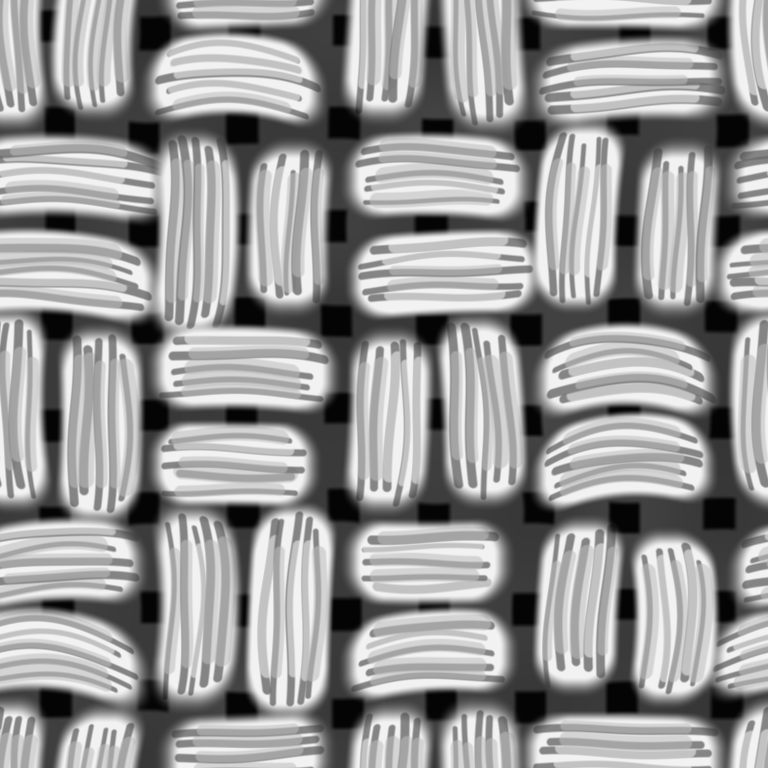
A Shadertoy shader for this pattern:

```glsl
// Painted basket weave: pairs of soft, brush-streaked strands over dark crossing bands.

const float CELLS = 4.0;                    // weave cells across and down
const vec2  SHIFT = vec2(0.23, -0.33);      // weave offset, in cells
const float PAIR_OFFSET = 0.245;            // strand centre from cell centre
const float HALF_WIDTH = 0.215;
const vec2  HALF_LENGTH = vec2(0.44, 0.57); // shortest, longest
const float CORNER = 0.18;
const vec2  SOFTNESS = vec2(0.05, 0.15);    // fade at the sides, at the ends
const float TILT = 0.16;
const vec2  BEND_ACROSS = vec2(-0.1, 0.55);
const vec2  BEND_UPRIGHT = vec2(-0.25, 0.25);
const int   STREAKS = 5;
const float STREAK_GAP = 0.07;
const float BAND_HALF = 0.34;               // in strand pitches
const float BAND_WOBBLE = 0.22;
const float GAP_TONE = 0.015;
const float BAND_TONE = 0.24;
const float BODY_TONE = 0.95;
const float DARK_TONE = 0.41;
const float VEIL_TONE = 0.74;
const float TAU = 6.2831853;

vec3 hash3(vec2 p) {
    vec3 q = fract(p.xyx * vec3(0.1031, 0.1030, 0.0973));
    q += dot(q, q.yxz + 33.33);
    return fract((q.xxy + q.yzz) * q.zyx);
}

// Value noise that wraps after the given whole period
float wrapNoise(vec2 p, float period, float salt) {
    vec2 i = floor(p), f = fract(p);
    f = f * f * (3.0 - 2.0 * f);
    vec2 a = mod(i, period) + salt, b = mod(i + 1.0, period) + salt;
    return mix(mix(hash3(a).x, hash3(vec2(b.x, a.y)).x, f.x),
               mix(hash3(vec2(a.x, b.y)).x, hash3(b).x, f.x), f.y);
}

float roundedBox(vec2 p, vec2 halfSize, float radius) {
    vec2 d = abs(p) - halfSize + radius;
    return length(max(d, 0.0)) + min(max(d.x, d.y), 0.0) - radius;
}

float stroke(vec2 p, float reach, float halfWidth, float edge) {
    float d = length(vec2(max(abs(p.x) - reach, 0.0), p.y)) - halfWidth;
    return 1.0 - smoothstep(-edge, edge, d);
}

// Dark bands under the strands, black where neither direction covers
float background(vec2 p) {
    vec2 q = p * 2.0;
    float period = CELLS * 2.0;
    vec2 wobble = vec2(wrapNoise(q, period, 3.0), wrapNoise(q, period, 41.0)) - 0.5;
    vec2 fromBand = abs(fract(q + BAND_WOBBLE * wobble) - 0.5);
    vec2 open = smoothstep(BAND_HALF - 0.04, BAND_HALF + 0.03, fromBand);
    float shade = mix(0.85, 1.12, wrapNoise(q, period, 77.0));
    return mix(BAND_TONE * shade, GAP_TONE, open.x * open.y);
}

// p.x runs along the strand, p.y across it
float paintStrand(float under, vec2 p, vec2 key, vec2 bendRange, float pixel) {
    vec3 shape = hash3(key), place = hash3(key + 17.0);
    p += (place.xy - 0.5) * vec2(0.12, 0.03);
    p.y += (shape.x - 0.5) * TILT * p.x;
    p.y -= mix(bendRange.x, bendRange.y, shape.y) * (0.08 - p.x * p.x);

    float halfLength = mix(HALF_LENGTH.x, HALF_LENGTH.y, shape.z);
    float d = roundedBox(p, vec2(halfLength, HALF_WIDTH), CORNER);
    if (d > 0.02) return under;
    float endness = smoothstep(0.5, 1.0, abs(p.x) / halfLength);
    float soft = mix(SOFTNESS.x, SOFTNESS.y, endness) * mix(0.6, 1.2, place.z);
    float cover = 1.0 - smoothstep(-soft, 0.02, d);

    // Dark streaks, each veiled along its middle
    float tone = BODY_TONE;
    float edge = max(pixel, 0.007);
    for (int i = 0; i < STREAKS; i++) {
        vec3 r = hash3(vec2(key.x * float(STREAKS) + float(i) + 50.0, key.y + 40.0));
        float lane = (float(i) - 0.5 * float(STREAKS - 1)) * STREAK_GAP + (r.x - 0.5) * 0.03;
        lane *= 1.0 - 0.6 * p.x * p.x;
        vec2 q = p - vec2((r.y - 0.5) * 0.06, lane + 0.012 * sin(p.x * 7.0 + r.y * TAU));
        float reach = halfLength - mix(0.07, 0.16, r.z);
        float dark = stroke(q, reach, mix(0.012, 0.024, r.y), edge);
        tone = mix(tone, DARK_TONE, 0.8 * dark);
        float veilReach = halfLength * mix(0.5, 0.62, place.x) + (r.x - 0.5) * 0.04;
        float veil = stroke(q - vec2(0.0, 0.012), veilReach, mix(0.024, 0.042, r.z), edge);
        tone = mix(tone, r.x > 0.78 ? BODY_TONE : VEIL_TONE, 0.56 * veil);
    }
    return mix(under, tone, cover);
}

void mainImage(out vec4 fragColor, in vec2 fragCoord) {
    vec2 p = fragCoord / iResolution.xy * CELLS + SHIFT;
    float pixel = CELLS / min(iResolution.x, iResolution.y);
    float tone = background(p);

    // Strands reach past their cells, so neighbours are painted too
    for (int y = -1; y <= 1; y++)
    for (int x = -1; x <= 1; x++) {
        vec2 cell = floor(p) + vec2(x, y);
        vec2 id = mod(cell, CELLS);
        vec2 local = p - cell - 0.5;
        bool across = mod(id.x + id.y, 2.0) < 0.5;
        vec2 along = across ? local : local.yx;
        vec2 bend = across ? BEND_ACROSS : BEND_UPRIGHT;
        for (int s = 0; s < 2; s++) {
            vec2 offset = vec2(0.0, (float(s) * 2.0 - 1.0) * PAIR_OFFSET);
            vec2 key = vec2(id.x * 2.0 + float(s), id.y) + 1.0;
            tone = paintStrand(tone, along - offset, key, bend, pixel);
        }
    }
    fragColor = vec4(vec3(tone), 1.0);
}
```
